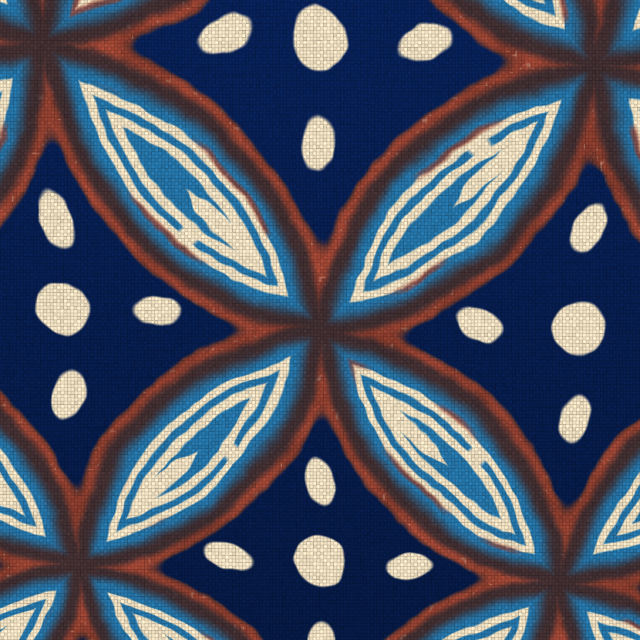
This pattern is drawn by a WebGL 1 fragment shader. Its source:

```glsl
precision highp float;
// Wax-print cotton: lens petals lie on the edges of a diagonal square lattice,
// leaving navy diamonds with five dots. Petal bands are level sets of one lens
// distance; noise wobbles the dye edges and a fine weave shades the cloth.
uniform vec2 u_resolution;

#define CENTRE vec2(0.501, 0.482)  // canvas position of the middle flower
#define PITCH 0.403                // half the diagonal of a lattice cell
#define TILT 0.069                 // perspective growth toward the top
#define PETAL_WIDTH 0.178          // half width of a petal, in edge lengths
#define WOBBLE 0.020
#define THREADS 190.0
#define NAVY vec3(0.025, 0.115, 0.31)
#define CREAM vec3(0.92, 0.86, 0.74)
#define BLUE vec3(0.14, 0.45, 0.65)
#define RUST vec3(0.58, 0.255, 0.19)
#define DARK vec3(0.19, 0.165, 0.19)

float hash(vec2 p) {
  vec3 q = fract(vec3(p.xyx) * 0.1031);
  q += dot(q, q.yzx + 33.33);
  return fract((q.x + q.y) * q.z);
}

float noise(vec2 p) {
  vec2 i = floor(p), f = fract(p);
  f = f * f * (3.0 - 2.0 * f);
  return mix(mix(hash(i), hash(i + vec2(1.0, 0.0)), f.x),
             mix(hash(i + vec2(0.0, 1.0)), hash(i + 1.0), f.x), f.y);
}

// Signed distance to a lens of half length 0.5; x along, y across.
float lens(vec2 p) {
  float radius = (0.25 + PETAL_WIDTH * PETAL_WIDTH) / (2.0 * PETAL_WIDTH);
  return length(vec2(p.x, abs(p.y) + radius - PETAL_WIDTH)) - radius;
}

float smoothMin(float a, float b, float k) {
  float h = max(k - abs(a - b), 0.0) / k;
  return min(a, b) - h * h * k * 0.25;
}

float ellipse(vec2 p, vec2 r) {
  return (length(p / r) - 1.0) * min(r.x, r.y);
}

// 1 where d is below the edge, softened.
float below(float d, float edge, float soft) {
  return 1.0 - smoothstep(edge - soft, edge + soft, d);
}

// Undo the perspective and turn the canvas so flowers sit on integers.
vec2 toLattice(vec2 uv) {
  vec2 p = (uv - CENTRE) / PITCH;
  p.y += 0.038 * p.x;
  p /= 1.0 + TILT * p.y;
  return 0.5 * vec2(p.x + p.y, p.y - p.x);
}

// One round dot and four oval ones inside a diamond.
float dots(vec2 ab) {
  vec2 id = floor(ab), c = ab - id - 0.5;
  vec2 q = vec2(c.x - c.y, c.x + c.y);
  q -= vec2(0.03 * (hash(id + 3.1) - 0.5), 0.05);
  bool sideways = abs(q.x) > abs(q.y);
  vec2 arm = sideways ? q : q.yx;
  vec2 key = id * 4.0 + vec2(sign(arm.x), sideways ? 2.0 : 0.0);
  vec2 jitter = vec2(hash(key + 7.3), hash(key + 19.7)) - 0.5;
  arm.x = abs(arm.x) - 0.36;
  arm += jitter * 0.04;
  arm.y += arm.x * jitter.x * 0.5;
  float middle = ellipse(q, vec2(0.099, 0.103));
  return min(middle, ellipse(arm, vec2(0.094, 0.060) + 0.012 * jitter));
}

// Nested cream and blue leaves; d is the lens distance.
vec3 petal(vec2 p, float d, vec2 id, float soft) {
  float side = hash(id + 5.7) < 0.5 ? -1.0 : 1.0;
  float gap = below(abs(p.x - 0.3 * (hash(id + 11.3) - 0.5)), 0.025, 0.008)
            * step(0.0, p.y * side);
  float ring = below(d, -0.091, soft) * (1.0 - below(d, -0.111, soft));
  float heart = below(d, -0.136, soft);
  float u = p.x * side + 0.02;
  float tongue = below(abs(p.y + 0.006 * side), 0.022 * smoothstep(0.0, 0.08, u), soft)
               * smoothstep(0.0, 0.02, u);
  return mix(CREAM, BLUE, max(ring * (1.0 - gap), heart * (1.0 - tongue)));
}

void main() {
  vec2 uv = gl_FragCoord.xy / u_resolution;
  float soft = max(0.0035, 1.4 / u_resolution.y);
  vec2 drift = vec2(noise(uv * 13.0), noise(uv * 13.0 + 41.0)) - 0.5;
  vec2 ragged = vec2(noise(uv * 55.0), noise(uv * 55.0 + 83.0)) - 0.5;
  vec2 ab = toLattice(uv) + WOBBLE * drift + 0.4 * WOBBLE * ragged;

  // Nearest petal on either family of lattice edges.
  vec2 nearest = floor(ab + 0.5), along = fract(ab) - 0.5, across = ab - nearest;
  vec2 p = vec2(along.x, across.y), pv = vec2(along.y, across.x);
  vec2 id = vec2(floor(ab.x), nearest.y);
  float dh = lens(p), dv = lens(pv);
  if (dv < dh) { p = pv; id = vec2(nearest.x, floor(ab.y)) + 17.0; }
  float d = min(dh, dv);
  float field = smoothMin(dh, dv, 0.05);

  // Ground: rust seams with scuffs, then navy diamonds and their dots.
  float patchy = noise(uv * 24.0 + 9.0);
  vec3 rust = RUST * (0.88 + 0.24 * patchy);
  rust = mix(rust, CREAM, 0.3 * smoothstep(0.86, 0.98, noise(uv * 150.0)));
  vec3 col = mix(rust, DARK, 0.85 * below(d, 0.013, 0.014));
  float navyMask = 1.0 - below(field, 0.044, soft * 1.5);
  col = mix(col, DARK, 0.5 * smoothstep(0.030, 0.044, field));
  col = mix(col, NAVY * (0.85 + 0.25 * uv.y), navyMask);
  col = mix(col, CREAM, below(dots(ab), 0.0, soft * 1.8) * navyMask);

  // Petal: blue halo bleeding into the dark rim, crisp leaves inside.
  float halo = 1.0 - smoothstep(-0.058, -0.010, d + 0.012 * (patchy - 0.5));
  col = mix(col, BLUE, halo);
  float stain = smoothstep(0.68, 0.82, noise(uv * 9.0 + 27.0)) * below(abs(d + 0.066), 0.008, 0.006);
  col = mix(col, petal(p, d, id, soft), below(d, -0.069, soft));
  col = mix(col, rust, 0.75 * stain);

  // Plain weave: dark pits between threads, alternating over and under.
  vec2 t = uv * THREADS + 0.5 * drift;
  vec2 ridge = abs(sin(3.14159 * t));
  float over = mod(floor(t.x) + floor(t.y), 2.0) - 0.5;
  float cloth = 0.82 + 0.25 * sqrt(ridge.x * ridge.y) + 0.06 * over;
  cloth += 0.09 * (hash(floor(t)) - 0.5);
  gl_FragColor = vec4(clamp(col * cloth, 0.0, 1.0), 1.0);
}
```
